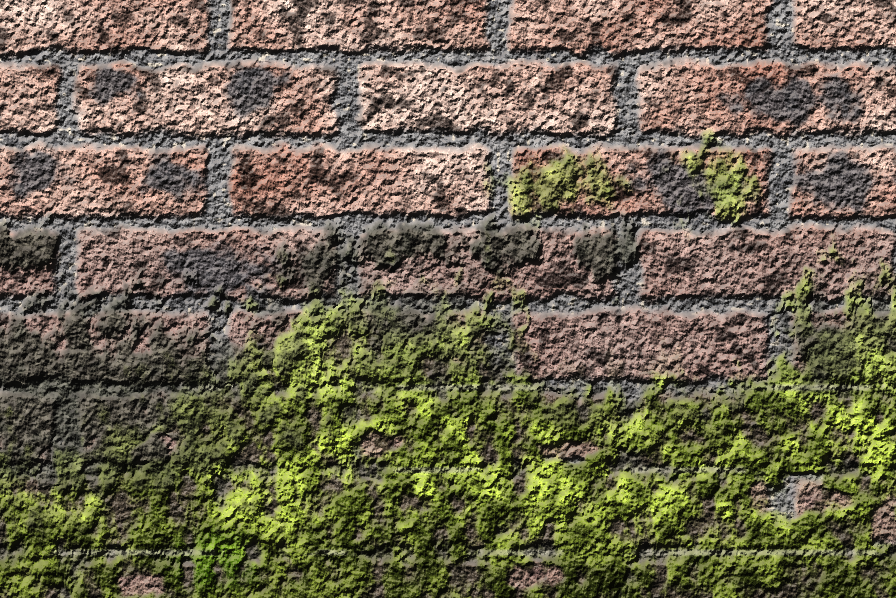
Give the GLSL for this texture, as a Shadertoy shader.

```glsl
const vec2 PITCH = vec2(0.469, 0.138);

// Spots are centre.xy and radii.zw, in canvas heights
const vec4 SOOT[8] = vec4[8](
    vec4(.42, .853, .045, .035), vec4(.186, .86, .05, .03),
    vec4(.293, .71, .045, .035), vec4(.068, .717, .05, .04),
    vec4(1.318, .834, .1, .035), vec4(1.406, .688, .08, .045),
    vec4(.37, .545, .09, .045), vec4(1.15, .69, .08, .045));
const vec4 CRUST[8] = vec4[8](
    vec4(.684, .59, .09, .035), vec4(.84, .59, .05, .04),
    vec4(1.006, .59, .05, .045), vec4(.04, .58, .05, .045),
    vec4(.53, .56, .05, .05), vec4(.684, .465, .08, .035),
    vec4(1.377, .424, .045, .06), vec4(.12, .33, .31, .15));
const vec4 BARE[8] = vec4[8](
    vec4(1.094, .414, .22, .065), vec4(.957, .252, .05, .02),
    vec4(1.328, .17, .07, .033), vec4(.254, .248, .04, .022),
    vec4(.889, .033, .04, .025), vec4(1.484, .14, .025, .05),
    vec4(.625, .258, .04, .02), vec4(.234, .02, .03, .02));

struct Surface { float height, brick, moss, soot, crust, bare, seed; };

float hash(vec2 p) {
    vec3 q = fract(vec3(p.xyx) * 0.1031);
    q += dot(q, q.yzx + 33.33);
    return fract((q.x + q.y) * q.z);
}

float noise(vec2 p) {
    vec2 i = floor(p), f = fract(p);
    f = f * f * (3.0 - 2.0 * f);
    return mix(mix(hash(i), hash(i + vec2(1, 0)), f.x),
               mix(hash(i + vec2(0, 1)), hash(i + 1.0), f.x), f.y);
}

float fbm(vec2 p) {
    float sum = 0.0, gain = 0.53;
    for (int i = 0; i < 4; i++) {
        sum += gain * noise(p);
        p = mat2(1.6, 1.2, -1.2, 1.6) * p + 17.3;
        gain *= 0.5;
    }
    return sum;
}

float blob(vec2 p, vec4 spot) {
    return 1.0 - length((p - spot.xy) / spot.zw);
}

// Ragged coverage of a group of spots
float cluster(vec2 p, vec4 spots[8], float rough) {
    float best = -9.0;
    for (int i = 0; i < 8; i++) best = max(best, blob(p, spots[i]));
    return smoothstep(-0.25, 0.35, best + 2.0 * (rough - 0.5));
}

// Upper limit of the moss along the wall
float mossLine(float x) {
    float dip = smoothstep(0.85, 0.91, x) * (1.0 - smoothstep(1.27, 1.34, x));
    return mix(0.21, 0.47, smoothstep(0.05, 0.55, x)) - 0.11 * dip;
}

// Distance to the running bond, and a seed for each brick
vec2 bond(vec2 p) {
    float course = floor((0.904 - p.y) / PITCH.y);
    float joint = mix(0.113, 0.367, mod(course, 2.0));
    vec2 offset = vec2(p.x - joint, 0.904 - p.y);
    vec2 q = abs(mod(offset, PITCH) - 0.5 * PITCH) - 0.5 * PITCH + vec2(0.028, 0.021);
    float d = length(max(q, 0.0)) + min(max(q.x, q.y), 0.0) - 0.008;
    return vec2(d, hash(vec2(floor(offset.x / PITCH.x), course) + 40.0));
}

Surface wall(vec2 p) {
    Surface s;
    float rough = fbm(p * 30.0), drips = fbm(p * vec2(38, 26) + 9.0);
    vec2 wobble = vec2(noise(p * 34.0), noise(p * 34.0 + 50.0)) - 0.5;
    vec2 b = bond(p + 0.010 * wobble);
    s.brick = smoothstep(0.007, -0.007, b.x + 0.024 * (rough - 0.5));
    s.seed = b.y;

    float depth = mossLine(p.x) - p.y;
    s.bare = cluster(p, BARE, rough);
    s.moss = smoothstep(-0.05, 0.08, min(depth, 0.06) + 0.42 * (drips - 0.5));
    s.moss *= 1.0 - 0.9 * s.bare;
    float tufts = max(blob(p, vec4(.925, .685, .1, .055)), blob(p, vec4(1.205, .695, .07, .08)));
    s.moss = max(s.moss, 0.8 * smoothstep(-0.1, 0.6, tufts + 2.0 * (drips - 0.5)));

    s.soot = cluster(p, SOOT, rough);
    float fringe = exp(-pow((depth - 0.02) / 0.08, 2.0)) * smoothstep(0.45, 0.60, rough);
    s.crust = max(cluster(p, CRUST, drips), 0.85 * fringe * (1.0 - s.bare));

    float grain = fbm(p * 110.0 + 31.0);
    s.height = 0.007 * s.brick * (1.0 - 0.6 * s.moss) + 0.005 * rough + 0.010 * grain
             + 0.020 * max(s.moss, 0.9 * s.crust) * drips;
    return s;
}

void mainImage(out vec4 fragColor, in vec2 fragCoord) {
    vec2 p = fragCoord / iResolution.y;
    const float stepSize = 0.0028;
    Surface s = wall(p);
    float slope = (s.height - wall(p + stepSize * vec2(-0.45, 0.89)).height) / stepSize;
    float grain = fbm(p * 115.0), stain = fbm(p * 10.0 + 4.0);
    float damp = smoothstep(0.68, 0.56, p.y);

    // Gritty mortar and fired clay, damp towards the ground
    vec3 mortar = mix(vec3(.25, .25, .26), vec3(.58, .57, .56), grain);
    mortar = mix(mortar, vec3(.76, .71, .63), 0.7 * smoothstep(0.76, 0.90, noise(p * 120.0)));
    vec3 clay = mix(vec3(.50, .35, .30), vec3(.69, .59, .54), clamp(0.4 * s.seed + 1.6 * stain - 0.45, 0.0, 1.0));
    clay = mix(clay, vec3(.43, .35, .33), 0.75 * damp);
    clay *= 0.62 + 0.76 * grain;
    clay *= mix(1.0, 0.42, smoothstep(0.58, 0.70, fbm(p * 34.0 + 80.0)));
    vec3 color = mix(mortar * (1.0 - 0.1 * damp), clay, s.brick);

    // Dark soil below the moss line, then soot, crust and moss
    float soil = smoothstep(-0.03, 0.05, mossLine(p.x) - p.y) * (1.0 - s.bare);
    color = mix(color, vec3(.19, .18, .14) * (0.5 + grain), 0.75 * soil);
    color = mix(color, vec3(.25, .25, .26) * (0.55 + 0.9 * grain), 0.85 * s.soot);
    color = mix(color, vec3(.21, .21, .18) * (0.3 + 1.4 * grain), 0.85 * s.crust);
    float lush = smoothstep(0.32, 0.70, fbm(p * 28.0 + 70.0) + 0.5 * (stain - 0.5));
    vec3 green = mix(vec3(.24, .28, .09), vec3(.55, .62, .22), lush);
    green = mix(green, vec3(.50, .52, .35), 0.4 * smoothstep(0.27, 0.45, p.y));
    green = mix(green, vec3(.38, .62, .08), 0.5 * smoothstep(0.0, 0.8, blob(p, vec4(.36, .06, .11, .07))));
    green *= mix(0.60, 1.0, smoothstep(0.03, 0.17, p.y)) * (0.62 + 0.76 * grain);
    color = mix(color, green, s.moss * (1.0 - 0.65 * s.crust));

    // Worn mortar ledges showing through the moss
    float ledge = smoothstep(0.008, 0.002, abs(mod(0.904 - p.y + 0.069, PITCH.y) - 0.069));
    ledge *= soil * smoothstep(0.52, 0.64, noise(vec2(p.x * 7.0, floor(p.y / PITCH.y) * 5.0)) + 0.3 * (grain - 0.5));
    color = mix(color, vec3(.48, .47, .42) * (0.5 + grain), 0.65 * ledge);

    // Raking light from above
    color *= clamp(1.12 + 1.6 * slope, 0.18, 1.6);
    vec3 glint = mix(vec3(.71, .67, .64), vec3(.71, .71, .50), s.moss);
    color = mix(color, glint, 0.5 * smoothstep(0.12, 0.7, slope) * (1.0 - 0.4 * s.crust));
    fragColor = vec4(clamp(color, 0.0, 1.0), 1.0);
}
```
